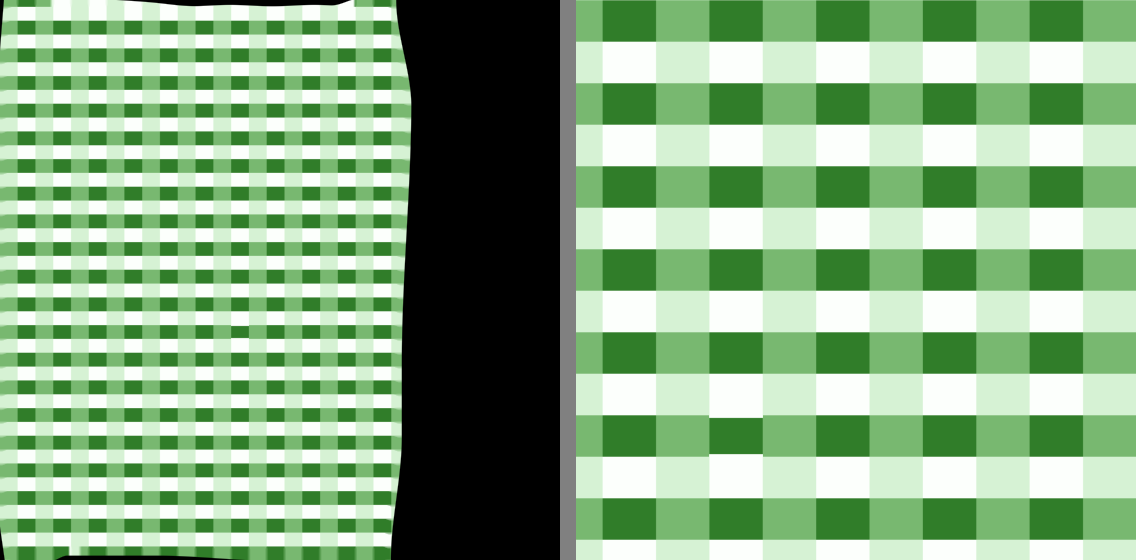
Left, the full canvas; right, a detail of the centre.
Give the GLSL for this pattern, as a Shadertoy shader.

```glsl
// Green gingham cloth with an uneven, slightly frayed outline on black.
// Two square-wave stripe masks pick one of four colours; smooth ramps
// bend the outline, and a hash per cell thins a few dark rows.
#define COLUMN_PERIOD 0.06354
#define ROW_PERIOD 0.04941
#define COLUMN_START 0.0315
#define ROW_START -0.0005
#define FRAY 0.0022
#define NICK_DEPTH 0.0016
#define NICK_CHANCE 0.007
#define DARK vec3(0.19, 0.49, 0.16)
#define MID vec3(0.47, 0.72, 0.44)
#define PALE vec3(0.84, 0.95, 0.83)
#define WHITE vec3(0.99, 1.00, 0.99)

float hash(vec2 cell) {
    return fract(sin(dot(cell, vec2(127.1, 311.7))) * 43758.5);
}

// Coverage of the inside (negative side) of a distance
float coverage(float d, float soft) {
    return clamp(0.5 - 0.5 * d / soft, 0.0, 1.0);
}

// Signed distance to bands that fill the first half of each period
float bandDistance(float x, float period) {
    return (abs(fract(x / period + 0.25) - 0.5) - 0.25) * period;
}

// Rises over a.x..a.y and falls over b.x..b.y
float plateau(float x, vec2 a, vec2 b) {
    return smoothstep(a.x, a.y, x) * (1.0 - smoothstep(b.x, b.y, x));
}

float rightEdge(float y) {
    return 0.698 + 0.0195 * smoothstep(0.0, 0.22, y)
                 + 0.0170 * smoothstep(0.35, 0.82, y)
                 - 0.0270 * smoothstep(0.81, 1.0, y);
}

float leftEdge(float y) {
    return 0.0104 * max(0.0, 1.0 - y / 0.073)
         + 0.0090 * max(0.0, (y - 0.885) / 0.115) - 0.002;
}

float topEdge(float x) {
    float sag = plateau(x, vec2(0.16, 0.36), vec2(0.59, 0.64));
    return 1.002 - sag * (0.0120 + 0.0012 * sin(x * 42.0));
}

float bottomEdge(float x) {
    return 0.0098 * plateau(x, vec2(0.09, 0.12), vec2(0.28, 0.50)) - 0.002;
}

void mainImage(out vec4 fragColor, in vec2 fragCoord) {
    vec2 p = fragCoord / iResolution.xy;
    float aa = 0.6 / min(iResolution.x, iResolution.y);

    // Distance to the cloth outline
    float side = max(leftEdge(p.y) - p.x, p.x - rightEdge(p.y));
    float outline = max(side, max(p.y - topEdge(p.x), bottomEdge(p.x) - p.y));

    // Stripes soften near the borders
    float sideFray = FRAY * smoothstep(-0.016, -0.004, side);
    float endFray = FRAY * (1.0 - smoothstep(0.018, 0.026, p.y)
                          + smoothstep(0.985, 0.995, p.y));
    vec2 weave = vec2(min(p.x, 0.715) - COLUMN_START, p.y - ROW_START);
    weave.y += 0.6 * sideFray;

    // Rare thin nicks along the dark rows
    vec2 cell = floor(vec2(2.0 * weave.x / COLUMN_PERIOD,
                           weave.y / ROW_PERIOD + 0.25));
    float nick = NICK_DEPTH * step(1.0 - NICK_CHANCE, hash(cell));

    float column = coverage(bandDistance(weave.x, COLUMN_PERIOD), aa + endFray);
    float row = coverage(bandDistance(weave.y, ROW_PERIOD) + nick, aa + sideFray);

    // Faded stretch along the top and a small pale tear at the bottom
    float faded = plateau(p.x, vec2(0.088, 0.094), vec2(0.630, 0.636))
                * smoothstep(0.980, 0.982, p.y);
    float tear = plateau(p.x, vec2(0.121, 0.126), vec2(0.139, 0.147))
               * (1.0 - smoothstep(0.024, 0.026, p.y));
    row *= 1.0 - max(faded, tear);

    vec3 cloth = mix(mix(PALE, WHITE, column), mix(MID, DARK, column), row);
    fragColor = vec4(cloth * coverage(outline, aa), 1.0);
}
```
